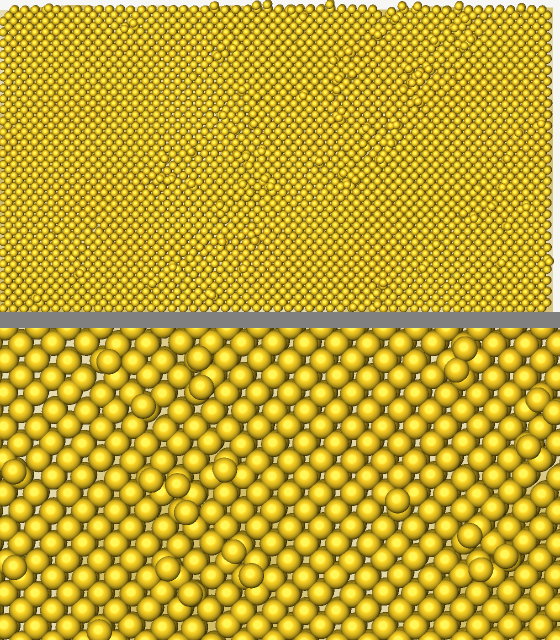
Top, the full canvas; bottom, a detail of the centre.
Reproduce this pattern procedurally as a WebGL 2 fragment shader.

```glsl
#version 300 es
precision highp float;

#define CELL vec2(0.0338, 0.0354)
#define MARGIN vec2(0.0116, 0.0116)
#define RADIUS 0.0135
#define SURFACE 0.975
#define STRAY_RATE 0.006
#define FAULT_RATE 0.12
#define WARP 0.13
#define SAMPLES 2
#define GOLD vec3(1.0, 0.832, 0.14)
#define GLINT vec3(1.0, 0.97, 0.35)
#define PAPER vec3(0.965, 0.965, 0.955)
#define LIGHT vec3(-0.1, 0.17, 0.98)

uniform vec2 u_resolution;
out vec4 outColor;

float hash(vec2 p) {
  return fract(sin(dot(p, vec2(127.1, 311.7))) * 43758.5453);
}

float noise(vec2 p) {
  vec2 i = floor(p), f = fract(p);
  f = f * f * (3.0 - 2.0 * f);
  float low = mix(hash(i), hash(i + vec2(1.0, 0.0)), f.x);
  float high = mix(hash(i + vec2(0.0, 1.0)), hash(i + 1.0), f.x);
  return mix(low, high, f.y);
}

// Slanted patches where the crystal is disturbed
float faultAmount(vec2 p) {
  vec2 along = vec2(p.x - 0.55 * p.y, p.y + 0.3 * p.x);
  return smoothstep(0.62, 0.86, noise(along * vec2(9.0, 4.0) + 3.7));
}

float surfaceAt(float x) {
  return SURFACE + 0.024 * (noise(vec2(x * 8.0, 2.5)) - 0.5);
}

// Centre, height and presence of a lattice atom, or of a loose one above it
vec4 atomAt(vec2 id, float loose, float aspect) {
  vec2 home = MARGIN + CELL * vec2(id.x + 0.5 * mod(id.y, 2.0), 0.5 * id.y);
  float below = surfaceAt(home.x) - home.y;
  float present = step(0.0, id.y) * step(MARGIN.x * 0.9, home.x)
                * step(home.x, aspect - 0.026) * step(0.0, below);
  float nearTop = smoothstep(0.035, 0.0, below);
  float fault = faultAmount(home);
  float chance = STRAY_RATE + FAULT_RATE * fault + 0.25 * nearTop;
  present *= mix(1.0, step(hash(id + 41.7), chance), loose);
  if (present < 0.5) return vec4(0.0);

  vec2 jitter = vec2(hash(id + 5.3), hash(id + 19.1)) - 0.5;
  vec2 drift = vec2(noise(home * 2.6), noise(home * 2.6 + 31.0)) - 0.5;
  float spread = mix(0.05 + 0.07 * fault, 0.6, loose);
  vec2 centre = home + CELL * (WARP * drift + jitter * spread);
  centre.y += loose * nearTop * 0.2 * CELL.y;
  float height = RADIUS * (0.15 * jitter.x + loose * (0.9 + 0.5 * jitter.y));
  return vec4(centre, height, 1.0);
}

vec3 shadeAtom(vec3 normal, vec2 id) {
  float diffuse = max(dot(normal, normalize(LIGHT)), 0.0);
  vec3 tint = GOLD;
  tint.g *= 1.005 - 0.02 * smoothstep(0.5, 0.8, noise(id * 0.17));
  vec3 color = tint * (0.2 + 0.87 * diffuse);
  return mix(min(color, 1.0), GLINT, smoothstep(0.89, 0.97, diffuse));
}

// Topmost atom at p: colour and coverage
vec4 crystalLayer(vec2 p, float aspect) {
  vec2 q = (p - MARGIN) / CELL;
  float row = floor(2.0 * q.y + 0.5);
  float nearest = -1.0;
  vec4 result = vec4(0.0);
  for (int j = -2; j <= 2; j++) {
    float y = row + float(j);
    float column = floor(q.x - 0.5 * mod(y, 2.0) + 0.5);
    for (int i = -1; i <= 1; i++) {
      vec2 id = vec2(column + float(i), y);
      for (int k = 0; k < 2; k++) {
        vec4 atom = atomAt(id, float(k), aspect);
        vec2 d = (p - atom.xy) / RADIUS;
        float r2 = dot(d, d);
        if (atom.w < 0.5 || r2 > 1.0) continue;
        float rise = sqrt(1.0 - r2);
        float depth = atom.z + rise * RADIUS;
        if (depth > nearest) {
          nearest = depth;
          result = vec4(shadeAtom(vec3(d, rise), id), 1.0);
        }
      }
    }
  }
  return result;
}

vec3 scene(vec2 p, float aspect) {
  vec4 front = crystalLayer(p, aspect);
  if (front.a > 0.0) return front.rgb;
  // Deeper atoms seen through the gaps
  vec2 lean = vec2(noise(p * 3.1 + 12.0), noise(p * 3.1 + 57.0)) - 0.5;
  vec4 back = crystalLayer(p - CELL * (0.08 + 0.12 * lean), aspect);
  // Remaining openings: pale in places, gold where atoms lie deeper still
  float open = smoothstep(0.3, 0.7, noise(p * 5.0 + 23.0));
  vec3 gap = mix(GOLD * 0.75, PAPER, 0.35 + 0.35 * open);
  float outside = step(surfaceAt(p.x) + 0.002, p.y);
  outside = max(outside, step(aspect - 0.022, p.x));
  return mix(mix(gap, PAPER, outside), back.rgb * 0.72, back.a);
}

void main() {
  float aspect = u_resolution.x / u_resolution.y;
  vec3 sum = vec3(0.0);
  // Supersampled edges
  for (int j = 0; j < SAMPLES; j++) {
    for (int i = 0; i < SAMPLES; i++) {
      vec2 offset = (vec2(i, j) + 0.5) / float(SAMPLES) - 0.5;
      sum += scene((gl_FragCoord.xy + offset) / u_resolution.y, aspect);
    }
  }
  outColor = vec4(sum / float(SAMPLES * SAMPLES), 1.0);
}
```
